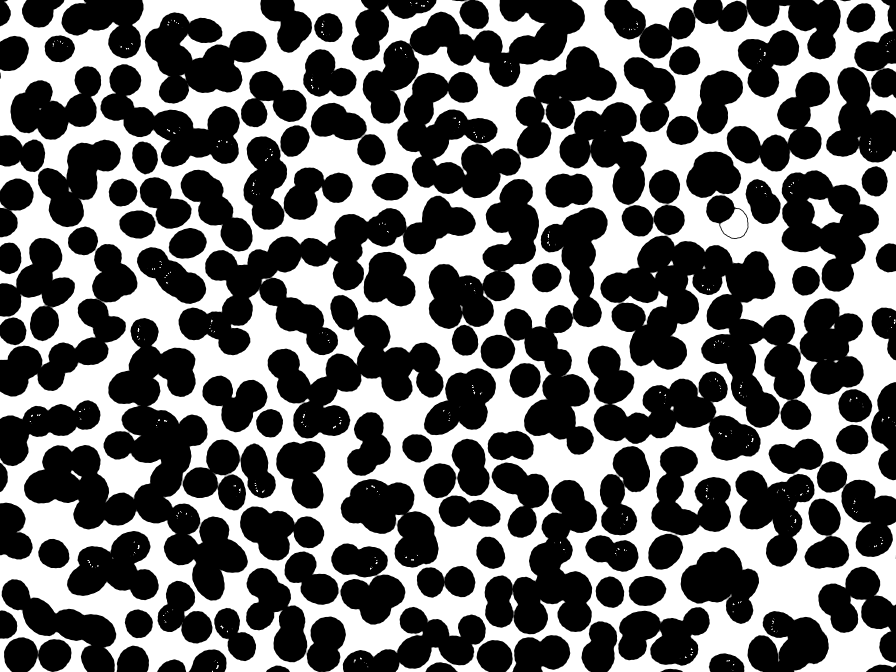
Reproduce this texture procedurally as a Shadertoy shader.

```glsl
// Scattered black round cells on white, touching and merging into chains.

const float ROWS = 20.0;         // cell rows per canvas height
const float RADIUS = 0.462;      // mean cell radius, in row units
const float SIZE_SPREAD = 0.26;  // relative range of radii
const float STRETCH = 0.24;      // greatest elongation
const float JITTER = 0.74;       // random shift of centres
const float CLUMP = 0.12;        // slow drift that gathers centres
const float VACANCY = 0.06;      // share of empty sites
const float GHOSTS = 0.004;      // share of cells left as thin outlines
const float GLINTS = 0.12;       // share of cells with pale flecks
const float NECK = 0.06;         // softness of the joins
const vec3 INK = vec3(0.0);
const vec3 PAPER = vec3(1.0);

vec4 hash4(vec2 p) {
    vec4 n = vec4(dot(p, vec2(127.1, 311.7)), dot(p, vec2(269.5, 183.3)),
                  dot(p, vec2(419.2, 371.9)), dot(p, vec2(71.7, 233.1)));
    return fract(sin(n) * 43758.55);
}

float smoothMin(float a, float b, float k) {
    float h = max(k - abs(a - b), 0.0) / k;
    return min(a, b) - 0.25 * h * h * k;
}

// Signed distance to a slightly lumpy ellipse
float cellDistance(vec2 q, vec4 shape) {
    float turn = 6.2832 * shape.x;
    float c = cos(turn), s = sin(turn);
    q = mat2(c, -s, s, c) * q;
    float stretch = 1.0 + STRETCH * shape.y * shape.y;
    q *= vec2(1.0 / stretch, stretch * 0.5 + 0.5);
    float a = atan(q.y, q.x);
    float lumps = 0.025 * sin(2.0 * a + 9.0 * shape.z)
                + 0.022 * sin(3.0 * a + 17.0 * shape.w)
                + 0.010 * sin(9.0 * a + 23.0 * shape.y)
                + 0.007 * sin(21.0 * a + 31.0 * shape.z);
    float r = RADIUS * (1.0 + SIZE_SPREAD * (shape.z - 0.5) + lumps);
    return length(q) - r;
}

// Broken pale arc inside a cell
float glint(vec2 q, float seed, float px) {
    float a = atan(q.y, q.x) + 40.0 * seed;
    float arc = abs(length(q) - 0.22 - 0.03 * sin(3.0 * a)) - 0.022;
    float breaks = sin(7.0 * a) + sin(17.0 * a + 60.0 * seed) + sin(31.0 * q.x);
    return clamp(0.5 - arc / px, 0.0, 1.0)
         * smoothstep(0.4, 1.2, breaks) * smoothstep(0.1, 0.6, cos(a));
}

void mainImage(out vec4 fragColor, in vec2 fragCoord) {
    vec2 p = fragCoord / iResolution.y * ROWS;
    float px = ROWS / iResolution.y;
    float d = 1.0;
    float flecks = 0.0;

    // Cellular search over staggered rows
    for (int j = -1; j <= 1; j++) {
        float row = floor(p.y) + float(j);
        float stagger = 0.5 * mod(row, 2.0);
        for (int i = -1; i <= 1; i++) {
            vec2 id = vec2(floor(p.x - stagger) + float(i), row);
            vec4 place = hash4(id + 3.7);
            vec4 shape = hash4(id + 51.3);
            if (place.z < VACANCY) continue;

            vec2 centre = id + 0.5 + vec2(stagger, 0.0);
            centre += JITTER * (place.xy - 0.5);
            centre += CLUMP * sin(centre.yx * vec2(1.3, 1.7) + id * 0.4);

            vec2 q = p - centre;
            float cell = cellDistance(q, shape);
            if (place.w > 1.0 - GHOSTS) cell = abs(cell) - 0.012;
            d = smoothMin(d, cell, NECK);
            if (place.w < GLINTS) flecks = max(flecks, glint(q, shape.w, px));
        }
    }

    // Crisp edge one pixel wide
    float ink = clamp(0.5 - d / px, 0.0, 1.0) * (1.0 - flecks);
    fragColor = vec4(mix(PAPER, INK, ink), 1.0);
}
```
